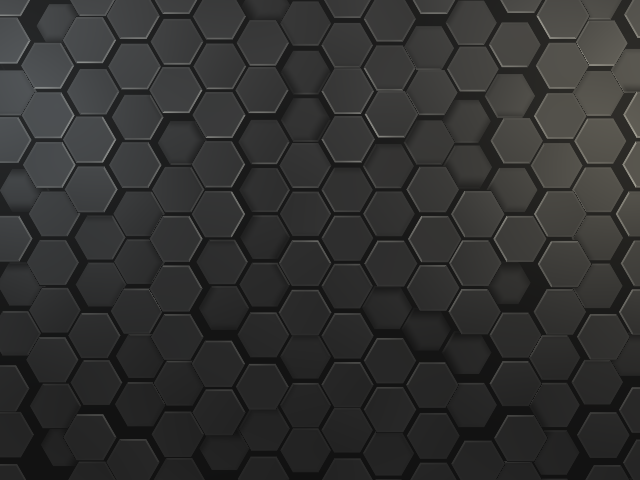
Give the GLSL for this background, as a WebGL 1 fragment shader.

```glsl
precision highp float;
// Dark wall of flat-topped hexagonal blocks, about 15 columns by 10 rows.
// Every block has a hashed height; perspective shifts its face away from the
// view centre, and taller blocks hide and shade their lower neighbours.
uniform vec2 u_resolution;

const float PITCH = 0.1023;           // vertical step, in canvas heights
const float COLUMN = 0.0887;          // horizontal step
const float APOTHEM = 0.0487;         // half height of a face
const vec2 ANCHOR = vec2(-0.031, 0.361);
const vec2 VIEW = vec2(0.0, 0.07);    // vanishing point, from canvas centre
const vec3 COOL = vec3(0.095, 0.108, 0.118);
const vec3 WARM = vec3(0.155, 0.145, 0.115);
const vec3 RIM = vec3(0.34, 0.34, 0.32);

float hash(vec2 cell, float seed) {
  return fract(sin(dot(cell, vec2(127.1, 311.7)) + seed) * 4375.85);
}

// Mostly high blocks, with a few deeply sunken ones.
float blockHeight(vec2 cell) {
  return sqrt(hash(cell, 2.7));
}

float columnShift(float column) {
  return 0.5 * mod(column, 2.0);
}

// Cell near p; offset selects one of its neighbours.
vec2 cellAt(vec2 p, vec2 offset) {
  vec2 grid = (p - ANCHOR) / vec2(COLUMN, PITCH);
  float column = floor(grid.x + 0.5) + offset.x;
  return vec2(column, floor(grid.y - columnShift(column) + 0.5) + offset.y);
}

vec2 cellCentre(vec2 cell) {
  return ANCHOR + vec2(cell.x * COLUMN, (cell.y + columnShift(cell.x)) * PITCH);
}

float hexDistance(vec2 p, float apothem) {
  vec2 q = abs(p);
  return max(q.y, dot(q, vec2(0.866, 0.5))) - apothem;
}

vec2 hexNormal(vec2 p) {
  vec2 q = abs(p);
  vec2 n = q.y > dot(q, vec2(0.866, 0.5)) ? vec2(0.0, 1.0) : vec2(0.866, 0.5);
  return n * vec2(p.x < 0.0 ? -1.0 : 1.0, p.y < 0.0 ? -1.0 : 1.0);
}

float perspective(float height) {
  return 1.0 + 0.085 * (height - 0.8);
}

// Position relative to a face, as seen in perspective.
vec2 faceLocal(vec2 p, vec2 cell, float height) {
  return p - VIEW - (cellCentre(cell) - VIEW) * perspective(height);
}

// Grey falloff with a cool lamp at the left and a warm one at the right.
vec3 roomLight(vec2 p, float halfWidth) {
  vec2 left = (p - vec2(-halfWidth, 0.27)) / vec2(0.34, 0.36);
  vec2 right = (p - vec2(halfWidth, 0.25)) / vec2(0.37, 0.38);
  vec3 grey = vec3(mix(0.137, 0.213, smoothstep(-0.5, 0.55, p.y)));
  return grey + COOL * exp(-dot(left, left)) + WARM * exp(-dot(right, right));
}

// Soft shade thrown by taller neighbours, leaning towards the view centre.
float neighbourShade(vec2 p, float height) {
  float shade = 0.0;
  for (int i = -1; i <= 1; i++) {
    for (int j = -1; j <= 1; j++) {
      vec2 cell = cellAt(p, vec2(float(i), float(j)));
      float h = blockHeight(cell);
      float drop = max(h - height, 0.0);
      vec2 local = faceLocal(p, cell, h) + (cellCentre(cell) - VIEW) * 0.045 * drop;
      float d = hexDistance(local, APOTHEM * perspective(h));
      float fall = 1.0 - smoothstep(-0.004, 0.007 + 0.034 * drop, d);
      shade = max(shade, fall * min(1.0, 1.7 * drop));
    }
  }
  return shade;
}

void main() {
  float pixel = 1.0 / u_resolution.y;
  vec2 p = (gl_FragCoord.xy - 0.5 * u_resolution) * pixel;
  vec3 light = roomLight(p, 0.5 * u_resolution.x * pixel);

  // Tallest face covering this point; a height below zero means a gap.
  float top = -1.0;
  vec2 topCell = vec2(0.0);
  for (int i = -1; i <= 1; i++) {
    for (int j = -1; j <= 1; j++) {
      vec2 cell = cellAt(p, vec2(float(i), float(j)));
      float h = blockHeight(cell);
      float d = hexDistance(faceLocal(p, cell, h), APOTHEM * perspective(h));
      if (d < 0.0 && h > top) { top = h; topCell = cell; }
    }
  }

  vec3 color = light * 0.5;
  if (top >= 0.0) {
    vec2 local = faceLocal(p, topCell, top);
    float d = hexDistance(local, APOTHEM * perspective(top));

    // Face: slight tilt and tone differ per block.
    vec2 tilt = vec2(hash(topCell, 5.1), hash(topCell, 8.3)) - 0.5;
    float tone = 0.95 + 0.09 * top + 0.05 * tilt.x + 2.0 * dot(tilt, local);
    vec3 face = light * tone * (1.0 - 0.48 * neighbourShade(p, top));

    // Thin bevel, brightest on edges turned to the view centre.
    vec2 inward = (VIEW - cellCentre(topCell)) * vec2(0.6, 1.0);
    float facing = dot(hexNormal(local), inward / (length(inward) + 0.04));
    float sheen = 0.12 + 0.88 * smoothstep(-0.1, 0.85, facing);
    float wear = (0.4 + 0.6 * hash(topCell, 3.9)) * (0.8 + 0.2 * sin(local.x * 60.0 + tilt.y * 9.0));
    float line = 1.0 - smoothstep(0.0007, 0.0012 + pixel, abs(d + 0.0028));
    face += RIM * line * sheen * wear * top * smoothstep(-0.85, 0.2, p.y);
    color = mix(color, face, smoothstep(0.0, pixel, -d));
  }
  gl_FragColor = vec4(color, 1.0);
}
```
